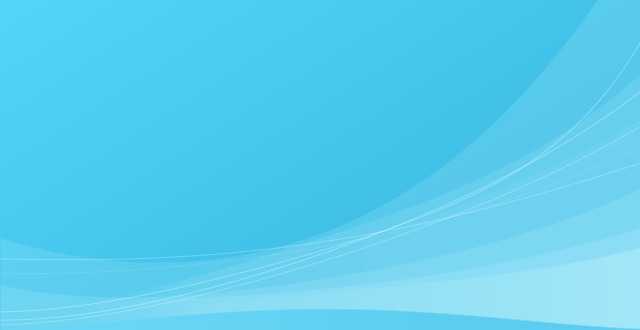
A Shadertoy shader for this background:

```glsl
// Blue gradient backdrop with translucent sweeping bands and fine white strands.

// A curve given by its heights at five even steps across the canvas.
struct Sweep {
    vec4 heights;    // at x = 0, 1/4, 1/2, 3/4
    float endHeight; // at x = 1
    float opacity;
    float fadeIn;    // x at which full opacity is reached
};

const vec3 SKY_LIGHT = vec3(0.322, 0.836, 0.972);
const vec3 SKY_DEEP = vec3(0.252, 0.751, 0.906);
const vec2 SKY_SLOPE = vec2(0.88, 0.71);
const vec3 BAND_TINT = vec3(0.80, 0.97, 1.0);
const vec3 FLOOR_LEFT = vec3(0.41, 0.84, 0.965);
const vec3 FLOOR_RIGHT = vec3(0.36, 0.805, 0.94);
const vec3 STRAND_COLOR = vec3(0.85, 0.98, 1.0);
const float EDGE_SOFTNESS = 0.0046; // share of the canvas height
const float STRAND_WIDTH = 0.0022;  // share of the canvas height
const float FLICK_HEIGHT = 0.171;   // upturn of the first strand
const float FLICK_POWER = 10.0;

const int BAND_COUNT = 6;
const Sweep BANDS[BAND_COUNT] = Sweep[BAND_COUNT](
    Sweep(vec4(0.279, 0.204, 0.291, 0.588), 1.201, 0.16, 0.001),
    Sweep(vec4(0.055, 0.133, 0.277, 0.459), 0.774, 0.14, 0.30),
    Sweep(vec4(0.035, 0.101, 0.231, 0.402), 0.636, 0.06, 0.60),
    Sweep(vec4(0.136, 0.101, 0.153, 0.254), 0.427, 0.16, 0.001),
    Sweep(vec4(0.065, 0.090, 0.123, 0.191), 0.307, 0.17, 0.35),
    Sweep(vec4(0.045, 0.065, 0.111, 0.161), 0.249, 0.36, 1.0));

const int STRAND_COUNT = 5;
const Sweep STRANDS[STRAND_COUNT] = Sweep[STRAND_COUNT](
    Sweep(vec4(0.055, 0.116, 0.239, 0.410), 0.698, 0.52, 0.001),
    Sweep(vec4(0.030, 0.090, 0.229, 0.427), 0.721, 0.52, 0.001),
    Sweep(vec4(0.015, 0.078, 0.206, 0.379), 0.616, 0.42, 0.001),
    Sweep(vec4(0.216, 0.219, 0.266, 0.364), 0.505, 0.42, 0.001),
    Sweep(vec4(0.171, 0.188, 0.251, 0.367), 0.553, 0.16, 0.001));

const Sweep FLOOR_EDGE = Sweep(vec4(0.0, 0.038, 0.063, 0.041), 0.003, 1.0, 0.001);

// Quartic through the five heights, by Newton forward differences.
float sweepHeight(Sweep s, float x) {
    vec4 d1 = vec4(s.heights.yzw, s.endHeight) - s.heights;
    vec3 d2 = d1.yzw - d1.xyz;
    vec2 d3 = d2.yz - d2.xy;
    float t = 4.0 * x;
    float c2 = t * (t - 1.0) / 2.0;
    float c3 = c2 * (t - 2.0) / 3.0;
    float c4 = c3 * (t - 3.0) / 4.0;
    return s.heights.x + d1.x * t + d2.x * c2 + d3.x * c3 + (d3.y - d3.x) * c4;
}

float strandHeight(int i, float x) {
    float flick = i == 0 ? FLICK_HEIGHT * pow(max(x, 0.0), FLICK_POWER) : 0.0;
    return sweepHeight(STRANDS[i], x) + flick;
}

// Distance above a curve, corrected for its slope, in canvas heights.
float slopeDistance(float rise, float slope, float aspect) {
    return rise / length(vec2(1.0, slope / aspect));
}

float sweepOpacity(Sweep s, float x) {
    float fade = clamp(x / s.fadeIn, 0.0, 1.0);
    return s.opacity * fade * fade;
}

void mainImage(out vec4 fragColor, in vec2 fragCoord) {
    vec2 uv = fragCoord / iResolution.xy;
    float aspect = iResolution.x / iResolution.y;
    float pixel = 1.0 / iResolution.y;
    float softness = max(EDGE_SOFTNESS, pixel);
    float stepX = 0.5 / iResolution.x;

    // Diagonal backdrop
    float shade = dot(vec2(uv.x, 1.0 - uv.y), SKY_SLOPE);
    vec3 color = mix(SKY_LIGHT, SKY_DEEP, clamp(shade, 0.0, 1.0));

    // Translucent bands, each filling the space below its curve
    for (int i = 0; i < BAND_COUNT; i++) {
        Sweep band = BANDS[i];
        float height = sweepHeight(band, uv.x);
        float slope = (sweepHeight(band, uv.x + stepX) - height) / stepX;
        float d = slopeDistance(uv.y - height, slope, aspect);
        float cover = clamp(0.5 - d / softness, 0.0, 1.0);
        color = mix(color, BAND_TINT, cover * sweepOpacity(band, uv.x));
    }

    // Blue floor under the bands
    float floorRise = uv.y - sweepHeight(FLOOR_EDGE, uv.x);
    vec3 floorColor = mix(FLOOR_LEFT, FLOOR_RIGHT, smoothstep(0.1, 0.8, uv.x));
    color = mix(color, floorColor, clamp(0.5 - floorRise / softness, 0.0, 1.0));

    // Fine strands, dimmed when thinner than a pixel
    float lineWidth = max(STRAND_WIDTH, pixel);
    for (int i = 0; i < STRAND_COUNT; i++) {
        float height = strandHeight(i, uv.x);
        float slope = (strandHeight(i, uv.x + stepX) - height) / stepX;
        float d = abs(slopeDistance(uv.y - height, slope, aspect));
        float cover = clamp(0.5 + (0.5 * lineWidth - d) / pixel, 0.0, 1.0);
        cover *= STRAND_WIDTH / lineWidth;
        color = mix(color, STRAND_COLOR, cover * sweepOpacity(STRANDS[i], uv.x));
    }

    fragColor = vec4(color, 1.0);
}
```
